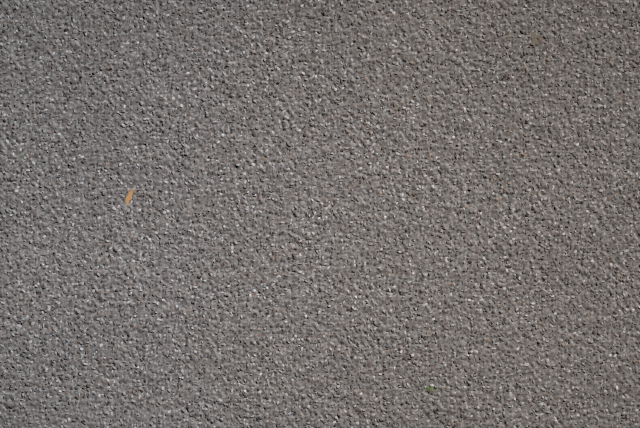
Give the GLSL for this texture, as a Shadertoy shader.

```glsl
// Worn grey asphalt: small angular chips in a gritty binder under slanting light.

const float STONE_ROWS = 132.0;   // chip cells per canvas height
const float RELIEF_ROWS = 150.0;  // bumps per canvas height
const float GRIT_ROWS = 270.0;    // fine grain cells per canvas height
const float RELIEF = 0.17;        // strength of the slope shading
const float GRIT = 0.12;          // strength of the fine grain
const float SHADOW_DEPTH = 0.66;  // darkest thrown shadow
const float SHADOW_REACH = 0.36;  // shadow offset in chip cells
const float FALLOFF = 0.24;       // darkening towards the corners
const vec2 LIGHT_DIR = vec2(0.6, 0.8);
const vec2 LIGHT_CENTRE = vec2(0.43, 0.42);
const vec2 GRAIN_AXIS = vec2(0.8, 0.6);  // turns the noise off the pixel axes

const vec3 BINDER = vec3(0.462, 0.442, 0.432);
const vec3 DARK_STONE = vec3(0.380, 0.360, 0.352);
const vec3 PALE_STONE = vec3(0.610, 0.592, 0.584);
const vec3 BRIGHT_STONE = vec3(0.700, 0.685, 0.685);
const vec3 RUST_STONE = vec3(0.535, 0.465, 0.425);
const vec3 LEAF_TAN = vec3(0.720, 0.540, 0.370);
const vec3 CLAY = vec3(0.450, 0.400, 0.345);
const vec3 BLADE_GREEN = vec3(0.330, 0.430, 0.170);

float hash(vec2 p) {
    vec3 q = fract(p.xyx * 0.1031);
    q += dot(q, q.yzx + 33.33);
    return fract((q.x + q.y) * q.z);
}

vec2 hash2(vec2 p) {
    return vec2(hash(p + 17.3), hash(p + 71.9));
}

float noise(vec2 p) {
    vec2 cell = floor(p);
    vec2 f = fract(p);
    f = f * f * (3.0 - 2.0 * f);
    float low = mix(hash(cell), hash(cell + vec2(1, 0)), f.x);
    float high = mix(hash(cell + vec2(0, 1)), hash(cell + vec2(1, 1)), f.x);
    return mix(low, high, f.y);
}

// Components of v along and across a unit axis.
vec2 alignTo(vec2 v, vec2 axis) {
    return vec2(dot(v, axis), dot(v, vec2(-axis.y, axis.x)));
}

// Approximate signed distance to a chip: a slanted box with cut corners.
float chipDistance(vec2 v, vec2 size, float slant) {
    v.x += slant * v.y;
    vec2 q = abs(v) / size;
    return (max(max(q.x, q.y), 0.72 * (q.x + q.y)) - 1.0) * size.y;
}

vec3 stoneColor(vec2 id) {
    float kind = hash(id + 5.7);
    vec3 color = mix(DARK_STONE, PALE_STONE, hash(id + 43.1));
    color = mix(color, RUST_STONE, step(kind, 0.06));
    return mix(color, BRIGHT_STONE, step(0.92, kind));
}

// Chips and their shadows, laid over the binder in a fixed order.
vec3 layStones(vec3 color, vec2 p, float soft) {
    vec2 cell = floor(p);
    for (int y = -1; y <= 1; y++) {
        for (int x = -1; x <= 1; x++) {
            vec2 id = cell + vec2(x, y);
            vec2 v = p - id - 0.5 - 0.8 * (hash2(id) - 0.5);
            vec2 axis = normalize(hash2(id + 131.0) - vec2(0.5, 0.503));
            float slant = hash(id + 88.6) - 0.5;
            float radius = mix(0.20, 0.54, hash(id + 9.2));
            vec2 size = radius * vec2(1.1, mix(0.5, 0.95, hash(id + 27.4)));

            vec2 shadowPoint = alignTo(v + LIGHT_DIR * SHADOW_REACH, axis);
            float shadowGap = chipDistance(shadowPoint, size, slant);
            float height = hash(id + 63.8);
            float shadow = 1.0 - smoothstep(-soft, soft, shadowGap);
            color *= 1.0 - SHADOW_DEPTH * height * height * shadow;

            float gap = chipDistance(alignTo(v, axis), size, slant);
            float cover = 1.0 - smoothstep(-soft, soft, gap);
            vec3 lit = stoneColor(id) + 0.16 * dot(v, LIGHT_DIR);
            color = mix(color, lit, 0.88 * cover);
        }
    }
    return color;
}

// Coverage of one small piece of litter.
float fleck(vec2 p, vec2 centre, vec2 size, vec2 axis, float pixel) {
    vec2 v = p - centre + 0.012 * (noise(p * 110.0) - 0.5);
    float gap = chipDistance(alignTo(v, normalize(axis)), size, 0.3);
    return 1.0 - smoothstep(-pixel, pixel, gap);
}

void mainImage(out vec4 fragColor, in vec2 fragCoord) {
    vec2 p = fragCoord / iResolution.y;
    vec2 uv = fragCoord / iResolution.xy;
    float pixel = 1.0 / iResolution.y;

    // Binder and chips
    float soft = max(0.08, 0.5 * STONE_ROWS * pixel);
    vec3 color = layStones(BINDER, p * STONE_ROWS, soft);

    // Slope shading and fine grain
    vec2 bump = alignTo(p, GRAIN_AXIS) * RELIEF_ROWS + 40.0;
    vec2 rise = 0.45 * alignTo(LIGHT_DIR, GRAIN_AXIS);
    float slope = noise(bump - rise) - noise(bump + rise);
    float grain = noise(alignTo(p, GRAIN_AXIS.yx) * GRIT_ROWS + 7.0) - 0.5;
    color += RELIEF * slope + GRIT * grain;

    // Scattered litter
    color = mix(color, CLAY, 0.6 * fleck(p, vec2(1.252, 0.91), vec2(0.016, 0.012), vec2(1, 0), pixel));
    color = mix(color, LEAF_TAN, fleck(p, vec2(0.302, 0.54), vec2(0.015, 0.006), vec2(0.2, 1), pixel));
    color = mix(color, BLADE_GREEN, fleck(p, vec2(1.008, 0.092), vec2(0.010, 0.003), vec2(1, -0.3), pixel));

    // Broad light, worn patches and a cool to warm drift
    vec2 offset = uv - LIGHT_CENTRE;
    float light = 1.06 - FALLOFF * dot(offset, offset) + 0.04 * (noise(p * 5.0) - 0.5);
    vec3 tint = mix(vec3(0.985, 1.0, 1.02), vec3(1.01, 1.0, 0.985), smoothstep(0.0, 0.9, uv.x));
    fragColor = vec4(clamp(color * light * tint, 0.0, 1.0), 1.0);
}
```
